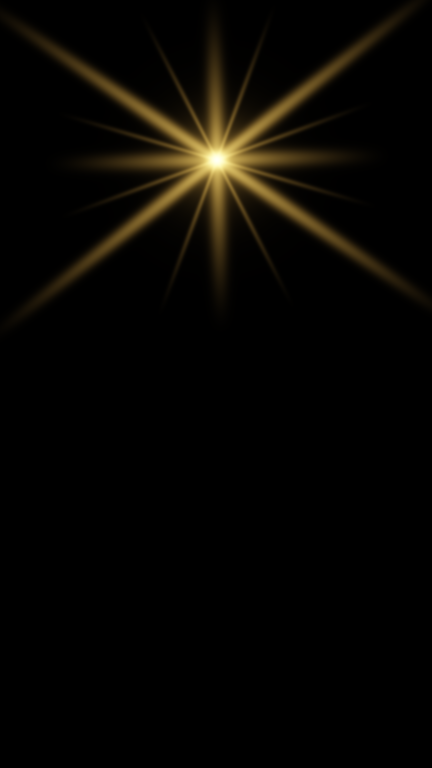
This background is drawn by a WebGL 1 fragment shader. Its source:

```glsl
precision highp float;
// A golden starburst high on a black field: two long diagonal beams, a soft
// upright cross and four thin needles, all crossing at a white-hot core.
// Light is summed as gaussian streaks, then exposed through a gold tint.

uniform vec2 u_resolution;

const vec2 STAR_CENTER = vec2(0.5023, 0.7917);   // fraction of the canvas
const vec3 GOLD_TINT = vec3(1.0, 0.725, 0.27);

// Fans of beams: first angle, step and bend of the step, in degrees
const vec3 DIAGONAL_FAN = vec3(38.2, 107.8, 0.0);
const vec3 CROSS_FAN = vec3(1.4, 90.0, 0.0);
const vec3 NEEDLE_FAN = vec3(20.2, 50.2, -0.8);

// Beam shapes: half length, half width (canvas widths), peak light, falloff
const vec4 DIAGONAL_SHAPE = vec4(0.70, 0.0160, 1.25, 1.6);
const vec4 CROSS_SHAPE = vec4(0.41, 0.0190, 1.0, 1.8);
const vec4 NEEDLE_SHAPE = vec4(0.39, 0.0058, 0.62, 1.5);

const float WAIST = 0.7;          // relative beam width at the core
const float WAIST_REACH = 0.18;   // distance at which beams are full width
const float HALO_RADIUS = 0.042;
const float HALO_LIGHT = 1.6;
const float CORE_RADIUS = 0.017;
const float CORE_LIGHT = 3.0;

// One straight beam through the origin, fading towards both tips
float beam(vec2 p, float angle, vec4 shape) {
  vec2 axis = vec2(cos(angle), sin(angle));
  float along = abs(dot(p, axis));
  float across = p.x * axis.y - p.y * axis.x;
  float width = shape.y * mix(WAIST, 1.0, smoothstep(0.0, WAIST_REACH, along));
  float offset = across / width;
  float fade = pow(max(1.0 - along / shape.x, 0.0), shape.w);
  return shape.z * fade * exp(-offset * offset);
}

// Several beams of one shape, spread by a quadratic angle formula
float beamFan(vec2 p, vec3 fan, vec4 shape, float count) {
  float light = 0.0;
  for (int i = 0; i < 4; i++) {
    float k = float(i);
    if (k >= count) break;
    float angle = radians(fan.x + k * (fan.y + k * fan.z));
    light += beam(p, angle, shape);
  }
  return light;
}

void main() {
  vec2 p = (gl_FragCoord.xy - STAR_CENTER * u_resolution) / u_resolution.x;

  // Rays
  float light = beamFan(p, DIAGONAL_FAN, DIAGONAL_SHAPE, 2.0);
  light += beamFan(p, CROSS_FAN, CROSS_SHAPE, 2.0);
  light += beamFan(p, NEEDLE_FAN, NEEDLE_SHAPE, 4.0);

  // Halo and core
  float r = length(p);
  light += HALO_LIGHT * exp(-r / HALO_RADIUS);
  light += CORE_LIGHT * exp(-r * r / (CORE_RADIUS * CORE_RADIUS));

  // Exposure: dim light stays amber, strong light burns to white
  gl_FragColor = vec4(1.0 - exp(-light * GOLD_TINT), 1.0);
}
```
